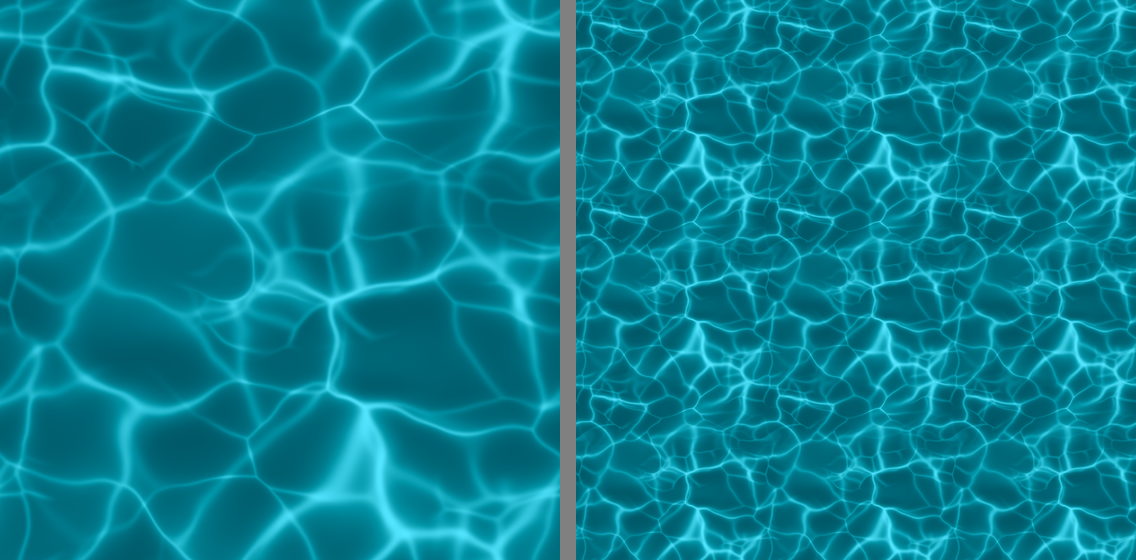
Left, the tile; right, the same tile 3 across and 3 down.
A Shadertoy shader for this texture:

```glsl
// Sunlit pool water: a teal floor crossed by a net of soft bright caustic lines.
// Three warped, wrapping Voronoi nets are blended smoothly, so that lines swell
// and brighten where cells meet; slow noise varies their width and strength.

// Integer hash of a wrapped lattice cell, giving two values in 0..1
vec2 hashCell(vec2 cell, vec2 period, uint seed) {
    uvec3 v = uvec3(uvec2(mod(cell + 0.5, period)), seed);
    v = v * 1664525u + 1013904223u;
    v.x += v.y * v.z;
    v.y += v.z * v.x;
    v.z += v.x * v.y;
    v ^= v >> 16u;
    v.x += v.y * v.z;
    v.y += v.z * v.x;
    return vec2(v.xy >> 8u) / 16777216.0;
}

// Two channels of smooth value noise that repeats over the unit square
vec2 tileNoise(vec2 uv, vec2 period, uint seed) {
    vec2 p = uv * period;
    vec2 cell = floor(p);
    vec2 f = p - cell;
    f = f * f * f * (f * (f * 6.0 - 15.0) + 10.0);
    vec2 low = mix(hashCell(cell, period, seed),
                   hashCell(cell + vec2(1, 0), period, seed), f.x);
    vec2 high = mix(hashCell(cell + vec2(0, 1), period, seed),
                    hashCell(cell + vec2(1, 1), period, seed), f.x);
    return mix(low, high, f.y);
}

// Smooth Voronoi borders: x is the sharp core of the line, y its wide halo.
// Each is 1 midway between two cells, more where three meet, 0 inside.
vec2 causticNet(vec2 uv, vec2 period, vec2 sharpness, uint seed) {
    vec2 p = uv * period;
    vec2 home = floor(p);
    vec2 sum = vec2(0.0);
    vec2 sumSquares = vec2(0.0);
    for (int y = -2; y <= 2; y++) {
        for (int x = -2; x <= 2; x++) {
            vec2 cell = home + vec2(x, y);
            vec2 toSite = cell + 0.1 + 0.8 * hashCell(cell, period, seed) - p;
            vec2 weight = exp(sharpness * (0.5 - dot(toSite, toSite)));
            sum += weight;
            sumSquares += weight * weight;
        }
    }
    return 2.0 * (1.0 - sumSquares / (sum * sum));
}

// Teal ramp driven by the green level
vec3 waterColor(float green) {
    return vec3(max(0.0, 1.05 * (green - 0.585)), green, 1.07 * green + 0.035);
}

void mainImage(out vec4 fragColor, in vec2 fragCoord) {
    // Shift the repeat so that its border runs through calm water
    vec2 uv = fragCoord / iResolution.xy + vec2(0.35, 0.536);

    // Bend the nets with coarse, fine and tiny ripples
    vec2 coarse = tileNoise(uv, vec2(4.0, 5.0), 1u) - 0.5;
    vec2 fine = tileNoise(uv + 0.05 * coarse, vec2(9.0, 10.0), 2u) - 0.5;
    vec2 tiny = tileNoise(uv + 0.05 * fine, vec2(17.0, 19.0), 9u) - 0.5;
    vec2 bent = uv + 0.11 * coarse + 0.045 * fine + 0.012 * tiny;
    vec2 bentMore = uv - 0.12 * coarse.yx + 0.05 * fine.yx + 0.014 * tiny.yx;

    // Local line strength and softness
    vec2 strength = mix(vec2(0.35, -0.4), vec2(1.5, 1.7), tileNoise(bent, vec2(5.0), 3u));
    strength = max(strength, 0.0);
    vec2 softness = tileNoise(bentMore, vec2(4.0, 3.0), 4u);

    // A main net of large cells, and a fainter one that divides them
    vec2 mainNet = causticNet(bent, vec2(4.0, 5.0),
                              vec2(31.0, 8.0) * mix(0.55, 1.6, softness.x), 5u);
    vec2 faintNet = causticNet(bentMore, vec2(5.0, 6.0),
                               vec2(32.0, 9.0) * mix(0.55, 1.6, softness.y), 6u);
    float light = strength.x * dot(mainNet, vec2(0.29, 0.12))
                + strength.y * dot(faintNet, vec2(0.14, 0.06))
                + 0.12 * strength.y * mainNet.x * faintNet.x;

    // Small wisps that gather in patches
    vec2 wispUv = bent + 0.03 * fine.yx;
    float wispPatch = smoothstep(0.45, 0.85, tileNoise(bentMore, vec2(5.0, 6.0), 10u).x);
    light += 0.17 * wispPatch * causticNet(wispUv, vec2(8.0, 10.0), vec2(16.0, 8.0), 11u).x;

    // Dim veils of stray light, drawn out along both axes
    float wideVeil = tileNoise(bent, vec2(3.0, 8.0), 7u).x;
    float tallVeil = tileNoise(bentMore, vec2(11.0, 4.0), 8u).x;
    light += 0.06 * wideVeil * wideVeil + 0.05 * wideVeil * tallVeil;

    // Roll off the highlights
    fragColor = vec4(waterColor(0.342 + 0.58 * tanh(light / 0.58)), 1.0);
}
```
